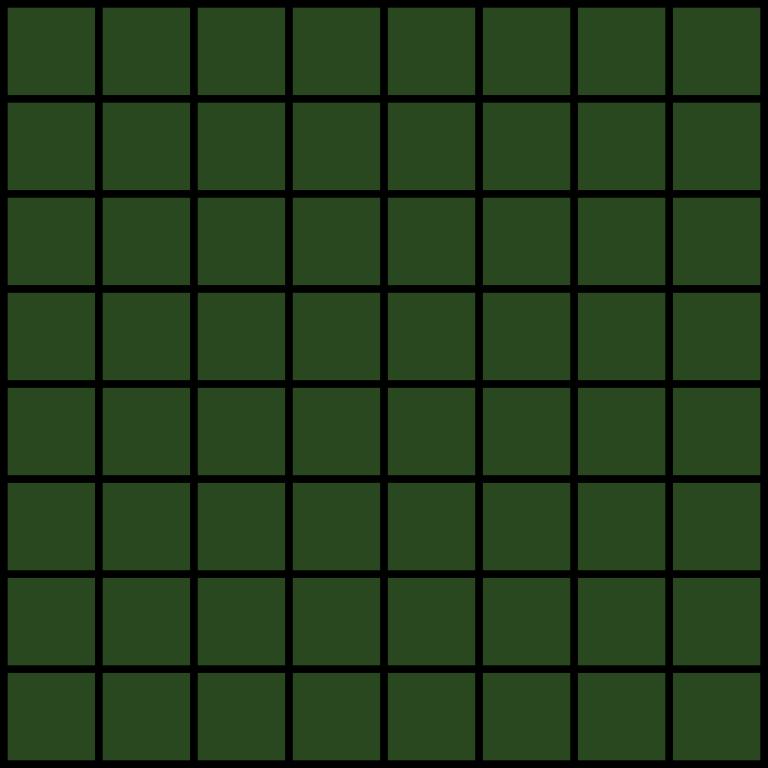
Give the GLSL for this pattern, as a three.js fragment shader.

```glsl
// Flat green square tiles in an 8 by 8 grid, framed and divided by black lines.
varying vec2 vUv;

const float TILES = 8.0;
const float LINE_WIDTH = 0.01;
const vec3 TILE_GREEN = vec3(0.159, 0.282, 0.122);
const vec3 LINE_BLACK = vec3(0.0);

// Signed distance per axis to the nearest grid line edge, positive inside a tile.
// Equal lines run on both outer borders, so one more line than tiles fits across.
vec2 insetFromLines(vec2 uv, float tiles, float lineWidth) {
  float pitch = (1.0 - lineWidth) / tiles;
  vec2 fromLineCentre = mod(uv - 0.5 * lineWidth, pitch);
  return min(fromLineCentre, pitch - fromLineCentre) - 0.5 * lineWidth;
}

// Smoothed coverage of a square tile, one screen sample wide at each edge.
float tileCoverage(vec2 inset, vec2 sampleSize) {
  vec2 coverage = clamp(inset / sampleSize + 0.5, 0.0, 1.0);
  return coverage.x * coverage.y;
}

void main() {
  vec2 inset = insetFromLines(vUv, TILES, LINE_WIDTH);
  vec2 sampleSize = max(fwidth(vUv), vec2(0.00001));
  float tile = tileCoverage(inset, sampleSize);
  gl_FragColor = vec4(mix(LINE_BLACK, TILE_GREEN, tile), 1.0);
}
```
